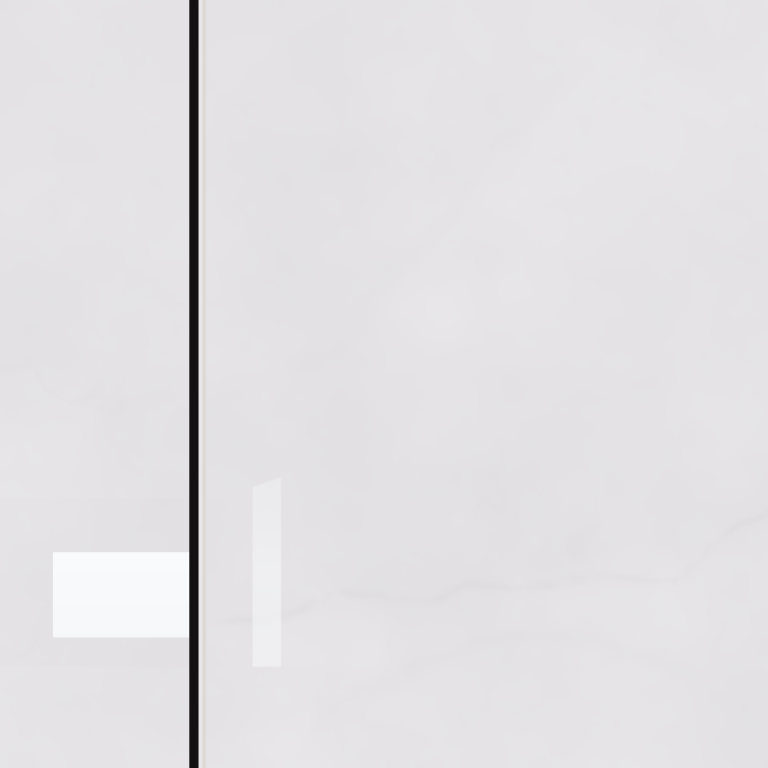
Give the GLSL for this texture, as a Shadertoy shader.

```glsl
// Pale polished marble panels split by a dark vertical joint, with soft window reflections.
const vec3 STONE = vec3(0.897, 0.890, 0.900);
const vec3 VEIN = vec3(0.77, 0.77, 0.78);
const vec3 JOINT = vec3(0.075, 0.065, 0.065);
const vec3 BEVEL = vec3(0.865, 0.835, 0.815);
const vec3 GLINT = vec3(0.968, 0.975, 0.982);
const vec2 JOINT_X = vec2(0.2465, 0.2585);
const vec4 CARD = vec4(0.069, 0.170, 0.252, 0.281);   // left, bottom, right, top
const vec4 STRIP = vec4(0.329, 0.132, 0.366, 0.372);
const float CLOUD_AMOUNT = 0.035;
const float VEIN_AMOUNT = 0.36;

float hash(vec2 p) {
    return fract(sin(dot(p, vec2(127.1, 311.7))) * 43758.5453);
}

float noise(vec2 p) {
    vec2 i = floor(p), f = fract(p);
    f = f * f * (3.0 - 2.0 * f);
    return mix(mix(hash(i), hash(i + vec2(1, 0)), f.x),
               mix(hash(i + vec2(0, 1)), hash(i + vec2(1, 1)), f.x), f.y);
}

float fbm(vec2 p) {
    float sum = 0.0, amp = 0.5;
    for (int i = 0; i < 5; i++) {
        sum += amp * noise(p);
        p = mat2(1.6, 1.2, -1.2, 1.6) * p + 7.3;
        amp *= 0.5;
    }
    return sum;
}

float band(float x, float lo, float hi, float w) {
    return smoothstep(lo - w, lo + w, x) * (1.0 - smoothstep(hi - w, hi + w, x));
}

float box(vec2 p, vec4 r, float w) {
    return band(p.x, r.x, r.z, w) * band(p.y, r.y, r.w, w);
}

float patchMask(vec2 p, vec2 center, vec2 radius) {
    vec2 d = (p - center) / radius;
    return exp(-dot(d, d));
}

float ridge(float d, float width) {
    return exp(-d * d / (width * width));
}

// Vein density: long wandering lines plus mottled clusters.
float veins(vec2 p) {
    vec2 q = p + 0.06 * (vec2(fbm(p * 9.0), fbm(p * 9.0 + 31.0)) - 0.48);
    float grain = fbm(p * 24.0 + 4.0);
    float crack = ridge(fbm(q * 11.0 + 17.0) - 0.48, 0.035);
    float rightSide = smoothstep(0.26, 0.32, p.x);

    float mainY = 0.195 + 0.055 * smoothstep(0.35, 0.68, q.x)
                + 0.095 * smoothstep(0.87, 1.0, q.x);
    float v = 0.34 * ridge(q.y - mainY, 0.007) * rightSide * smoothstep(0.25, 0.6, grain);
    v += 0.16 * ridge(q.y - mainY - 0.015, 0.032) * rightSide * grain;

    float archY = 0.17 - 1.6 * (q.x - 0.70) * (q.x - 0.70);
    v += 0.15 * ridge(q.y - archY, 0.013) * band(p.x, 0.42, 0.9, 0.08);
    float diagonalY = 0.46 + 1.08 * (q.x - 0.34);
    v += 0.08 * ridge(q.y - diagonalY, 0.020) * band(p.x, 0.33, 0.76, 0.06);

    float clusters = patchMask(p, vec2(0.05, 0.50), vec2(0.10, 0.06))
                   + 0.7 * patchMask(p, vec2(0.14, 0.45), vec2(0.06, 0.04))
                   + 0.8 * patchMask(p, vec2(0.04, 0.10), vec2(0.07, 0.10))
                   + 0.8 * patchMask(p, vec2(0.80, 0.29), vec2(0.13, 0.045))
                   + 0.5 * patchMask(p, vec2(0.64, 0.36), vec2(0.08, 0.08))
                   + 0.6 * patchMask(p, vec2(0.92, 0.95), vec2(0.07, 0.05));
    return v + clusters * (0.30 * crack * grain + 0.14 * grain);
}

void mainImage(out vec4 fragColor, in vec2 fragCoord) {
    vec2 uv = fragCoord / iResolution.xy;
    float aa = 0.75 / iResolution.y;

    // Stone: broad clouds, then veins.
    vec3 col = STONE + CLOUD_AMOUNT * (fbm(uv * 5.0 + 2.0) - 0.48);
    col += 0.008 * (fbm(uv * 30.0) - 0.48);
    col = mix(col, VEIN, VEIN_AMOUNT * veins(uv));

    // Faint reflected ledge across the lower left.
    col -= 0.007 * band(uv.y, 0.132, 0.351, 0.003) * (1.0 - smoothstep(0.22, 0.33, uv.x));
    col += 0.005 * box(uv, vec4(0.366, 0.132, 0.50, 0.20), 0.012);

    // Pale upright reflection with a slanted, fading top.
    vec4 strip = STRIP;
    strip.w += 0.35 * (uv.x - 0.347);
    float stripFade = mix(0.55, 0.36, smoothstep(0.24, 0.38, uv.y));
    col = mix(col, GLINT, stripFade * box(uv, strip, 0.0018));

    // Bright card, tinted bevel and dark joint.
    col = mix(col, GLINT + 0.006 * (uv.y - 0.22) / 0.06, box(uv, CARD, aa));
    col = mix(col, STONE + 0.015, band(uv.x, JOINT_X.y, 0.265, aa));
    col = mix(col, BEVEL, 0.75 * band(uv.x, 0.2635, 0.2680, 0.0015));
    col = mix(col, JOINT, band(uv.x, JOINT_X.x, JOINT_X.y, aa));

    fragColor = vec4(clamp(col, 0.0, 1.0), 1.0);
}
```
